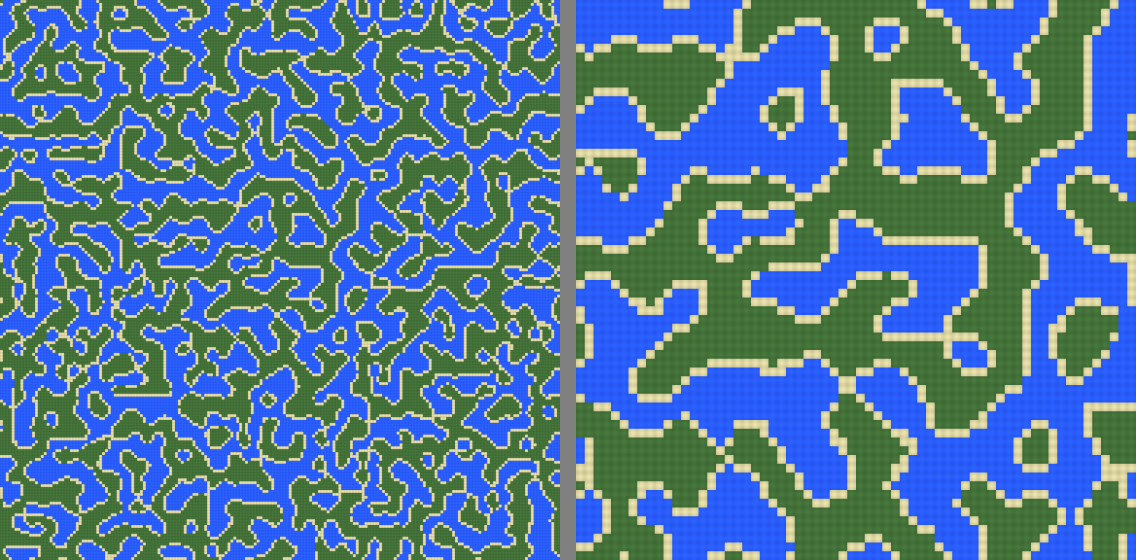
Left: the whole. Right: its middle third, enlarged.
This pattern is drawn by a three.js fragment shader. Its source:

```glsl
// Tiled map of green land and blue water, parted by a sandy shore one tile wide.
// Gradient noise is sampled once per square tile; its zero line becomes sand.
// Neighbouring tiles are blended over one pixel, then given a faint bevel.
varying vec2 vUv;

const float TILES = 192.0;   // tiles across the canvas
const float REGIONS = 26.0;  // noise lattice cells across the canvas

// Random unit vector for a lattice point
vec2 randomDirection(vec2 point) {
  vec3 q = fract(point.xyx * vec3(0.1031, 0.1030, 0.0973));
  q += dot(q, q.yzx + 33.33);
  float angle = 6.2831853 * fract((q.x + q.y) * q.z);
  return vec2(cos(angle), sin(angle));
}

float cornerSlope(vec2 cell, vec2 offset, vec2 corner) {
  return dot(randomDirection(cell + corner), offset - corner);
}

float gradientNoise(vec2 p) {
  vec2 cell = floor(p);
  vec2 f = p - cell;
  vec2 fade = f * f * f * (f * (f * 6.0 - 15.0) + 10.0);
  float low = mix(cornerSlope(cell, f, vec2(0.0, 0.0)),
                  cornerSlope(cell, f, vec2(1.0, 0.0)), fade.x);
  float high = mix(cornerSlope(cell, f, vec2(0.0, 1.0)),
                   cornerSlope(cell, f, vec2(1.0, 1.0)), fade.x);
  return mix(low, high, fade.y);
}

// Flat colour of one tile
vec3 tileColor(vec2 tile) {
  float tileStep = REGIONS / TILES;
  vec2 p = (tile + 0.5) * tileStep + 17.37;
  float height = gradientNoise(p);

  // Half the height change across a tile keeps the shore unbroken
  float riseX = abs(gradientNoise(p + vec2(tileStep, 0.0)) - height);
  float riseY = abs(gradientNoise(p + vec2(0.0, tileStep)) - height);
  float shore = max(0.03, 0.5 * max(riseX, riseY));

  vec3 grass = vec3(0.26, 0.44, 0.22);
  vec3 water = vec3(0.16, 0.36, 0.99);
  vec3 sand = vec3(0.86, 0.83, 0.63);
  if (abs(height) < shore) return sand;
  return height > 0.0 ? grass : water;
}

void main() {
  vec2 p = vUv * TILES;

  // Blend the four tiles around the nearest tile corner
  vec2 corner = floor(p + 0.5);
  vec2 pixel = max(fwidth(p), vec2(0.0001));
  vec2 blend = clamp((p - corner) / pixel + 0.5, 0.0, 1.0);
  vec3 lower = mix(tileColor(corner - 1.0),
                   tileColor(corner - vec2(0.0, 1.0)), blend.x);
  vec3 upper = mix(tileColor(corner - vec2(1.0, 0.0)),
                   tileColor(corner), blend.x);
  vec3 color = mix(lower, upper, blend.y);

  // Bevel: slightly darker seams between tiles
  vec2 seam = cos(6.2831853 * p);
  color *= 1.0 - 0.04 * (seam.x + seam.y);

  gl_FragColor = vec4(color, 1.0);
}
```
